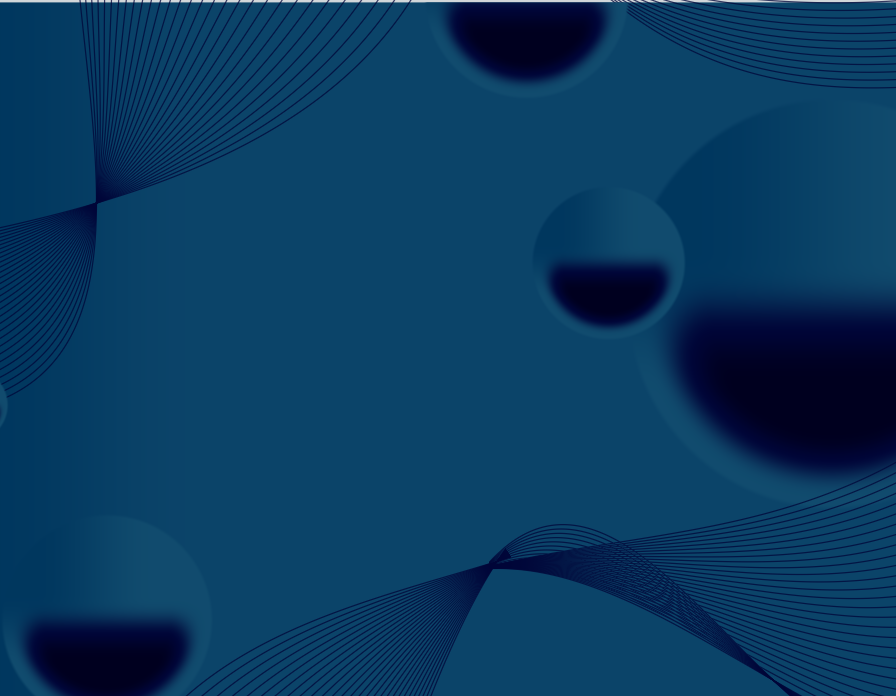
Reproduce this background procedurally as a WebGL 1 fragment shader.

```glsl
precision highp float;
// Deep blue backdrop with glossy two-tone spheres and twisting line ribbons.
// Each ribbon blends between two cubic curves set along its own axis;
// each sphere is a disc with a soft dark pool in its lower half.

uniform vec2 u_resolution;

const vec3 TEAL = vec3(0.043, 0.265, 0.412);
const vec3 DEEP_TEAL = vec3(0.0, 0.215, 0.37);
const vec3 LIGHT_TEAL = vec3(0.065, 0.295, 0.43);
const vec3 NAVY = vec3(0.0, 0.02, 0.22);
const vec3 MIDNIGHT = vec3(0.0, 0.0, 0.12);
const vec3 PALE = vec3(0.82, 0.84, 0.85);
const float LINE_HALF_WIDTH = 0.0009;
const int MAX_LINES = 32;

// Weights of a cubic through four evenly spaced heights
vec4 cubicWeights(float u) {
  float a = u - 1.0 / 3.0;
  float b = u - 2.0 / 3.0;
  float c = u - 1.0;
  return vec4(-4.5 * a * b * c, 13.5 * u * b * c, -13.5 * u * a * c, 4.5 * u * a * b);
}

// Ink coverage of lines blended from curve "first" to curve "last"
float ribbon(vec2 p, vec2 start, vec2 end, vec4 first, vec4 last, float count) {
  vec2 axis = end - start;
  float len = length(axis);
  vec2 dir = axis / len;
  float u = dot(p - start, dir) / len;
  if (u < 0.0 || u > 1.0) return 0.0;
  float v = dot(p - start, vec2(-dir.y, dir.x));

  float step_ = 0.01;
  vec4 here = cubicWeights(u);
  vec4 slope = (cubicWeights(u + step_) - cubicWeights(u - step_)) / (2.0 * step_ * len);
  float pixel = 1.0 / u_resolution.y;
  float clear = 1.0;
  for (int i = 0; i < MAX_LINES; i++) {
    if (float(i) >= count) break;
    vec4 curve = mix(first, last, float(i) / (count - 1.0));
    float rise = dot(slope, curve);
    float d = abs(v - dot(here, curve)) / sqrt(1.0 + rise * rise);
    clear *= 1.0 - 0.75 * clamp((LINE_HALF_WIDTH - d) / pixel + 0.5, 0.0, 1.0);
  }
  return 1.0 - clear;
}

// Sphere with a lit upper right, a dark pool below and a pale lower rim
vec3 sphere(vec3 under, vec2 p, vec2 center, float radius) {
  vec2 q = (p - center) / radius;
  float r = length(q);
  float pixel = 1.0 / (u_resolution.y * radius);

  vec3 color = mix(DEEP_TEAL, LIGHT_TEAL, smoothstep(-0.7, 0.45, q.x));
  float lower = smoothstep(0.25, -0.45, q.y);
  color = mix(color, LIGHT_TEAL, lower);
  float pool = lower * smoothstep(0.02, 0.42, 1.0 - r);
  color = mix(color, NAVY, smoothstep(0.0, 0.6, pool));
  color = mix(color, MIDNIGHT, smoothstep(0.5, 1.0, pool));

  float cover = 1.0 - smoothstep(1.0 - pixel - 0.02, 1.0 + pixel, r);
  return mix(under, color, cover);
}

// All ribbons combined into one ink coverage
float ribbons(vec2 p) {
  // Upper left twist
  float ink = ribbon(p, vec2(0.451, 1.132), vec2(-0.064, 0.473),
    vec4(-0.385, -0.214, 0.038, 0.079), vec4(0.189, 0.152, -0.008, -0.251), 30.0);
  // Upper right fan
  ink = max(ink, ribbon(p, vec2(0.836, 1.0), vec2(1.304, 1.0),
    vec4(0.037, -0.072, -0.119, -0.125), vec4(0.05, 0.013, -0.003, 0.0), 12.0));
  // Lower wave: left fan, right fan and the folded crest
  vec4 foot = vec4(0.002, -0.045, -0.154, -0.251);
  vec2 waveStart = vec2(0.702, 0.181);
  vec2 waveEnd = vec2(1.304, 0.181);
  ink = max(ink, ribbon(p, vec2(0.314, -0.073), vec2(0.731, 0.2055),
    vec4(0.086, 0.083, 0.044, -0.007), vec4(-0.318, -0.2, -0.082, 0.008), 28.0));
  ink = max(ink, ribbon(p, waveStart, waveEnd,
    vec4(0.005, 0.042, 0.082, 0.164), foot, 28.0));
  ink = max(ink, ribbon(p, waveStart, waveEnd,
    vec4(0.010, 0.033, -0.151, -0.259), foot, 13.0));
  return ink;
}

void main() {
  vec2 p = gl_FragCoord.xy / u_resolution.y;

  // Backdrop, darker toward the left, with a pale strip on top
  vec3 color = mix(DEEP_TEAL, TEAL, smoothstep(-0.02, 0.28, p.x));
  float pixel = 1.0 / u_resolution.y;
  color = mix(color, PALE, smoothstep(-0.5, 0.5, (p.y - 0.9965) / pixel));

  // Large sphere behind the ribbons, small ones in front
  color = sphere(color, p, vec2(1.196, 0.5635), 0.296);
  color = mix(color, NAVY, ribbons(p));
  float inside = 1.0 - smoothstep(-0.5, 0.5, (p.y - 0.9965) / pixel);
  vec3 front = sphere(color, p, vec2(0.757, 1.005), 0.147);
  color = mix(color, front, inside);
  color = sphere(color, p, vec2(0.8746, 0.622), 0.1104);
  color = sphere(color, p, vec2(0.154, 0.109), 0.152);
  color = sphere(color, p, vec2(-0.042, 0.418), 0.0535);

  gl_FragColor = vec4(color, 1.0);
}
```
